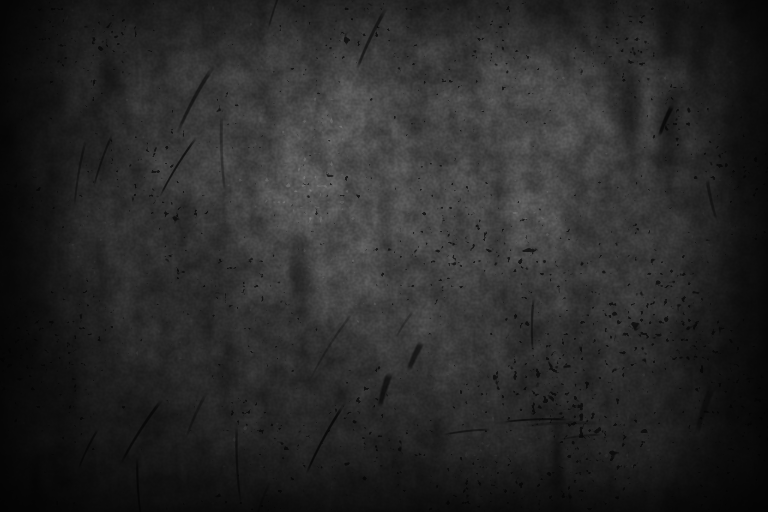
Reproduce this texture procedurally as a WebGL 2 fragment shader.

```glsl
#version 300 es
precision highp float;
// Dark worn metal wall: vignetted light, mottled stains, pits, scratches and fine grain.

uniform vec2 u_resolution;
out vec4 fragColor;

vec2 hash2(vec2 p) {
    vec3 q = fract(p.xyx * vec3(0.1031, 0.1030, 0.0973));
    q += dot(q, q.yzx + 33.33);
    return fract((q.xx + q.yz) * q.zy);
}

vec2 gradientAt(vec2 cell) {
    float angle = 6.2832 * hash2(cell).x;
    return vec2(cos(angle), sin(angle));
}

// Gradient noise, roughly -0.7 to 0.7
float gradientNoise(vec2 p) {
    vec2 i = floor(p), f = p - i;
    vec2 w = f * f * f * (f * (f * 6.0 - 15.0) + 10.0);
    vec2 e = vec2(1.0, 0.0);
    float a = dot(gradientAt(i), f);
    float b = dot(gradientAt(i + e.xy), f - e.xy);
    float c = dot(gradientAt(i + e.yx), f - e.yx);
    float d = dot(gradientAt(i + e.xx), f - e.xx);
    return mix(mix(a, b, w.x), mix(c, d, w.x), w.y);
}

float fbm(vec2 p, int octaves) {
    float sum = 0.0, amplitude = 1.0;
    for (int i = 0; i < octaves; i++) {
        sum += amplitude * gradientNoise(p);
        p = mat2(1.6, 1.2, -1.2, 1.6) * p + 17.3;
        amplitude *= 0.55;
    }
    return sum;
}

// Pool of light above the centre, falling off to nearly black borders
float lighting(vec2 uv) {
    vec2 d = (uv - vec2(0.56, 0.67)) / vec2(0.47, 0.50);
    vec2 border = smoothstep(vec2(-0.06, -0.12), vec2(0.17, 0.16), min(uv, 1.0 - uv));
    return (0.055 + 0.245 * exp(-dot(d, d))) * border.x * mix(border.y, 1.0, 0.4 * uv.y);
}

// Coverage of small pits, where density lowers the threshold
float pits(vec2 p, float scale, float density) {
    float n = gradientNoise(p * scale) + 0.35 * gradientNoise(p * scale * 2.3 + 9.0);
    return smoothstep(0.50, 0.66, n + density);
}

// Tapered, slightly bent stroke around a centre
float stroke(vec2 p, vec2 centre, float angle, float halfLength, float width, float soft) {
    vec2 axis = vec2(cos(angle), sin(angle));
    vec2 q = p - centre;
    float along = dot(q, axis) / halfLength;
    float across = dot(q, vec2(-axis.y, axis.x)) + 0.05 * halfLength * along * along;
    float taper = width * (0.65 + 0.35 * along);
    float body = 1.0 - smoothstep(taper, taper + soft, abs(across));
    return body * (1.0 - smoothstep(0.6, 1.0, abs(along)));
}

float scratches(vec2 p, float aspect, float pixel) {
    float mark = 0.0;
    for (int i = 0; i < 26; i++) {
        float id = float(i);
        vec2 place = hash2(vec2(id, 3.7)), shape = hash2(vec2(id, 21.4));
        float level = step(4.5, mod(id, 6.0));
        float angle = mix(mix(1.0, 1.95, shape.x * shape.x), 0.12 * shape.x, level);
        vec2 low = vec2(0.55 + 0.4 * place.x, 0.08 + 0.2 * place.y);
        vec2 centre = mix(place, low, level) * vec2(aspect, 1.0);
        float width = mix(0.0008, 0.0045, pow(shape.y, 4.0));
        float strength = mix(0.25, 0.75, fract(id * 0.618));
        float halfLength = mix(0.025, 0.085, hash2(place * 91.0).x);
        mark = max(mark, strength * stroke(p, centre, angle, halfLength, width, pixel + width));
    }
    return mark;
}

// Wide blurred vertical stains
float smudges(vec2 p, float aspect) {
    float mark = 0.0;
    for (int i = 0; i < 9; i++) {
        vec2 place = hash2(vec2(float(i), 58.2));
        vec2 size = mix(vec2(0.010, 0.03), vec2(0.028, 0.10), place.yx);
        vec2 d = (p - place * vec2(aspect, 1.0)) / size;
        mark = max(mark, exp(-dot(d, d)));
    }
    return mark;
}

void main() {
    vec2 uv = gl_FragCoord.xy / u_resolution;
    float aspect = u_resolution.x / u_resolution.y;
    vec2 p = gl_FragCoord.xy / u_resolution.y;

    // Stains: broad clouds, vertical runs, crusty patches
    float clouds = fbm(p * 4.0 + 2.0, 4);
    float runs = fbm(p * vec2(17.0, 3.5) + 31.0, 3);
    float crust = fbm(p * 24.0 + 60.0, 4);
    float tone = lighting(uv) * (1.0 + 0.34 * clouds + 0.20 * runs + 0.26 * crust);

    // Pits gather in clusters, most of all toward the lower right
    vec2 corner = (uv - vec2(0.80, 0.22)) / vec2(0.20, 0.24);
    float density = 0.30 * fbm(p * 5.0 + 80.0, 2) + 0.15 * exp(-dot(corner, corner));
    float pitted = max(pits(p, 48.0, density - 0.06), pits(p + 5.0, 85.0, density + 0.02));
    tone *= 1.0 - 0.68 * pitted;
    tone *= 1.0 - 0.45 * smudges(p, aspect);
    tone *= 1.0 - scratches(p, aspect, 1.0 / u_resolution.y);

    // Pale flecks and fine grain
    float flecks = smoothstep(0.50, 0.68, gradientNoise(p * 95.0 + 40.0) + 0.25 * clouds);
    float grain = gradientNoise(p * 170.0) + 0.6 * gradientNoise(p * 80.0 + 13.0);
    tone *= 1.0 + 0.28 * flecks + 0.17 * grain;

    fragColor = vec4(vec3(clamp(tone + 0.008, 0.0, 1.0)), 1.0);
}
```
